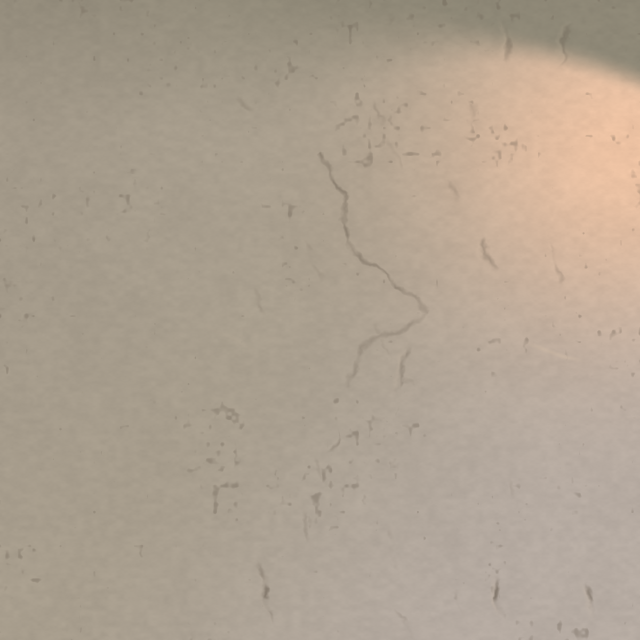
This texture is drawn by a WebGL 1 fragment shader. Its source:

```glsl
precision highp float;
uniform vec2 u_resolution;

const vec3 PLASTER = vec3(0.658, 0.618, 0.553);
const vec3 COOL_PLASTER = vec3(0.710, 0.668, 0.632);
const vec3 LAMP_GLOW = vec3(0.930, 0.762, 0.638);
const vec3 SHADE = vec3(0.555, 0.530, 0.463);
const vec3 CRACK_TINT = vec3(0.40, 0.355, 0.305);
const vec3 RIDGE_TINT = vec3(0.86, 0.77, 0.67);

float hash(vec2 p) {
  vec3 q = fract(p.xyx * vec3(0.1031, 0.1030, 0.0973));
  q += dot(q, q.yzx + 33.33);
  return fract((q.x + q.y) * q.z);
}

float noise(vec2 p) {
  vec2 i = floor(p), f = fract(p);
  f = f * f * (3.0 - 2.0 * f);
  return mix(mix(hash(i), hash(i + vec2(1, 0)), f.x),
             mix(hash(i + vec2(0, 1)), hash(i + vec2(1, 1)), f.x), f.y);
}

float fbm(vec2 p) {
  float sum = 0.0, gain = 0.5;
  for (int i = 0; i < 4; i++) {
    sum += gain * noise(p);
    p = p * 2.03 + 17.0;
    gain *= 0.5;
  }
  return sum;
}

vec2 warp(vec2 p, float scale, float amount) {
  return p + amount * (vec2(fbm(p * scale), fbm(p * scale + 51.0)) - 0.47);
}

// Soft line of even width; fade weakens it toward both ends
float stroke(vec2 p, vec2 a, vec2 b, float width, float fade) {
  vec2 ab = b - a;
  float t = clamp(dot(p - a, ab) / dot(ab, ab), 0.0, 1.0);
  float strength = mix(1.0, smoothstep(0.0, 0.4, t) * smoothstep(1.0, 0.7, t), fade);
  return strength * (1.0 - smoothstep(0.0, width, length(p - a - ab * t)));
}

// Scattered short strokes, leaning around a given angle
float strokes(vec2 p, float cells, float seed, float lean, float density, float width) {
  vec2 home = floor(p * cells);
  float ink = 0.0;
  for (int y = -1; y <= 1; y++) {
    for (int x = -1; x <= 1; x++) {
      vec2 id = home + vec2(x, y);
      vec2 key = id + seed;
      vec2 center = (id + 0.15 + 0.7 * vec2(hash(key), hash(key + 37.0))) / cells;
      float chance = density * mix(0.25, 1.0, smoothstep(0.3, 0.75, center.x));
      float angle = lean + 0.8 * (hash(key + 71.0) - 0.5);
      vec2 reach = vec2(sin(angle), cos(angle)) * mix(0.18, 0.38, hash(key + 93.0)) / cells;
      float depth = step(hash(key + 11.0), chance) * mix(0.4, 1.0, hash(key + 29.0));
      ink = max(ink, depth * stroke(p, center - reach, center + reach, width, 1.0));
    }
  }
  return ink;
}

// Ragged flecks, confined to a few loose patches
float flecks(vec2 p) {
  float patches = smoothstep(0.5, 0.85, noise(p * 9.0 + 23.0));
  float grains = noise(p * vec2(95.0, 75.0)) * 0.7 + noise(p * 170.0 + 9.0) * 0.3;
  return smoothstep(0.86 - 0.2 * patches, 1.02 - 0.1 * patches, grains);
}

// Long bent crack running down the middle
float longCrack(vec2 p) {
  float upper = stroke(p, vec2(0.50, 0.76), vec2(0.537, 0.69), 0.006, 0.0);
  upper = max(upper, stroke(p, vec2(0.537, 0.69), vec2(0.54, 0.625), 0.006, 0.0));
  upper = max(upper, stroke(p, vec2(0.54, 0.625), vec2(0.67, 0.515), 0.006, 0.0));
  float lower = stroke(p, vec2(0.67, 0.515), vec2(0.56, 0.455), 0.007, 0.0);
  lower = max(lower, stroke(p, vec2(0.56, 0.455), vec2(0.545, 0.40), 0.007, 0.0));
  float tail = stroke(p, vec2(0.56, 0.375), vec2(0.51, 0.285), 0.007, 1.0);
  return max(max(0.7 * upper, 0.4 * lower), tail * smoothstep(0.4, 0.7, noise(p * 50.0)));
}

// Wall colour with warm lamp light and a shadow along the top
vec3 wallLight(vec2 p) {
  float cool = smoothstep(0.5, 1.05, p.x * 0.7 + (1.0 - p.y) * 0.5);
  vec3 color = mix(PLASTER, COOL_PLASTER, cool);
  vec2 lamp = (p - vec2(1.0, 0.775)) * vec2(1.0, 1.1);
  color = mix(color, LAMP_GLOW, exp(-dot(lamp, lamp) / 0.095));
  float bend = max(p.x - 0.62, 0.0);
  float edge = 0.952 - 0.5 * bend * bend;
  float blur = mix(0.2, 0.035, smoothstep(0.3, 0.85, p.x));
  float shadow = smoothstep(edge - blur, edge + 0.6 * blur, p.y);
  color = mix(color, SHADE, shadow * mix(0.6, 1.0, smoothstep(0.0, 0.5, p.x)));
  return color * (1.0 - 0.04 * smoothstep(0.4, 0.0, p.x) * p.y);
}

void main() {
  vec2 p = gl_FragCoord.xy / u_resolution;
  vec3 color = wallLight(p);

  // Mottling and fine grain
  color *= 1.0 + 0.03 * (fbm(p * 14.0) - 0.47);
  color *= 1.0 + 0.07 * (fbm(p * vec2(80.0, 120.0)) - 0.47);

  // Cracks, with broken strength along their length
  vec2 q = warp(p, 32.0, 0.03);
  float broken = mix(0.15, 1.0, smoothstep(0.3, 0.7, noise(p * 55.0)));
  float cracks = strokes(q, 6.0, 13.0, 0.0, 0.5, 0.0065);
  float hairlines = strokes(q, 9.0, 131.0, -0.4, 0.3, 0.006);
  float dark = max(max(cracks, 0.4 * hairlines) * broken, longCrack(q) * (0.4 + 0.6 * broken));
  dark = max(dark, 0.55 * flecks(p));

  // Raised edges that catch the light
  float ridges = strokes(warp(p, 10.0, 0.02), 5.0, 211.0, -0.9, 0.3, 0.006);
  float rim = strokes(q + vec2(0.006, -0.002), 6.0, 13.0, 0.0, 0.5, 0.0065);
  color = mix(color, RIDGE_TINT, 0.3 * max(ridges, 0.5 * rim) * smoothstep(0.2, 0.8, p.x));
  color = mix(color, CRACK_TINT, 0.6 * dark);

  gl_FragColor = vec4(color, 1.0);
}
```
